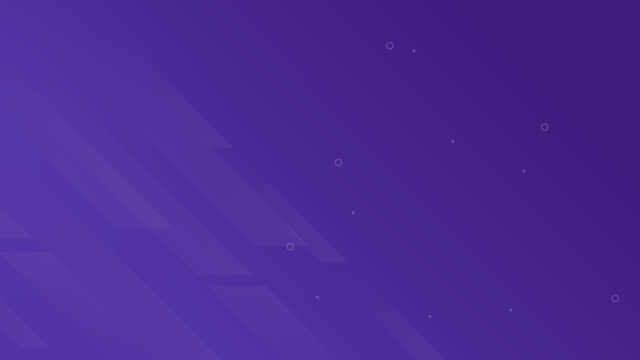
A Shadertoy shader for this background:

```glsl
// Violet diagonal gradient with slanted, fading light streaks and a scatter of rings and dots.

#define BRIGHT_VIOLET vec3(0.315, 0.198, 0.645)
#define DARK_VIOLET   vec3(0.243, 0.105, 0.490)
#define GLOW_VIOLET   vec3(0.335, 0.220, 0.660)
#define STREAK_TINT   vec3(0.720, 0.600, 0.740)
#define MARK_TINT     vec3(0.800, 0.700, 0.860)
#define STREAK_ALPHA  0.085
#define MARK_ALPHA    0.30
#define RING_RADIUS   0.0088
#define RING_WIDTH    0.0030
#define DOT_RADIUS    0.0040

// Each streak: lower and upper diagonal, height of the flat end,
// signed length of the fade (positive fades upward).
const int STREAK_COUNT = 11;
const vec4 STREAKS[STREAK_COUNT] = vec4[](
    vec4(1.167, 1.238,  0.588,  0.29),
    vec4(0.692, 0.847,  0.368,  0.52),
    vec4(0.782, 0.937,  0.236,  0.58),
    vec4(1.023, 1.174,  0.317,  0.56),
    vec4(1.162, 1.238,  0.271,  0.33),
    vec4(0.785, 0.942,  0.206, -0.32),
    vec4(1.157, 1.238, -0.040,  0.30),
    vec4(0.299, 0.437,  0.299, -0.42),
    vec4(0.275, 0.431,  0.338,  0.30),
    vec4(0.093, 0.171,  0.035,  0.25),
    vec4(0.433, 0.613, -0.100,  0.75));

const int RING_COUNT = 5;
const vec2 RINGS[RING_COUNT] = vec2[](
    vec2(1.083, 0.873), vec2(1.513, 0.647), vec2(0.940, 0.549),
    vec2(0.806, 0.315), vec2(1.709, 0.171));

const int DOT_COUNT = 7;
const vec2 DOTS[DOT_COUNT] = vec2[](
    vec2(1.150, 0.859), vec2(1.258, 0.607), vec2(1.455, 0.525), vec2(0.981, 0.409),
    vec2(0.882, 0.175), vec2(1.194, 0.121), vec2(1.419, 0.139));

// Antialiased coverage of a signed distance (negative inside).
float coverage(float dist, float pixel) {
    return 1.0 - smoothstep(-0.7 * pixel, 0.7 * pixel, dist);
}

vec3 background(vec2 p) {
    float blend = clamp((p.x + p.y - 0.68) / 1.62, 0.0, 1.0);
    vec3 color = mix(BRIGHT_VIOLET, DARK_VIOLET, blend);
    vec2 offset = p - vec2(0.0, 0.58);
    return mix(color, GLOW_VIOLET, 0.6 * exp(-dot(offset, offset) * 7.0));
}

// Light of one slanted band, strongest at its flat end and upper side.
float streakLight(vec2 p, vec4 streak, float pixel) {
    float diagonal = p.x + p.y;
    float sides = max(streak.x - diagonal, diagonal - streak.y) * 0.7071;
    float along = (p.y - streak.z) / streak.w;
    float mask = coverage(max(sides, -along * abs(streak.w)), pixel);
    float across = clamp((diagonal - streak.x) / (streak.y - streak.x), 0.0, 1.0);
    return mask * clamp(1.0 - along, 0.0, 1.0) * mix(0.65, 1.0, across);
}

void mainImage(out vec4 fragColor, in vec2 fragCoord) {
    float pixel = 1.0 / iResolution.y;
    vec2 p = fragCoord * pixel;
    p.x *= (16.0 / 9.0) * iResolution.y / iResolution.x;
    vec3 color = background(p);

    // Light streaks
    for (int i = 0; i < STREAK_COUNT; i++) {
        color = mix(color, STREAK_TINT, STREAK_ALPHA * streakLight(p, STREAKS[i], pixel));
    }

    // Rings and dots
    float marks = 0.0;
    for (int i = 0; i < RING_COUNT; i++) {
        float ring = abs(length(p - RINGS[i]) - RING_RADIUS) - 0.5 * RING_WIDTH;
        marks = max(marks, coverage(ring, pixel));
    }
    for (int i = 0; i < DOT_COUNT; i++) {
        marks = max(marks, coverage(length(p - DOTS[i]) - DOT_RADIUS, pixel));
    }
    color = mix(color, MARK_TINT, MARK_ALPHA * marks);

    fragColor = vec4(color, 1.0);
}
```
